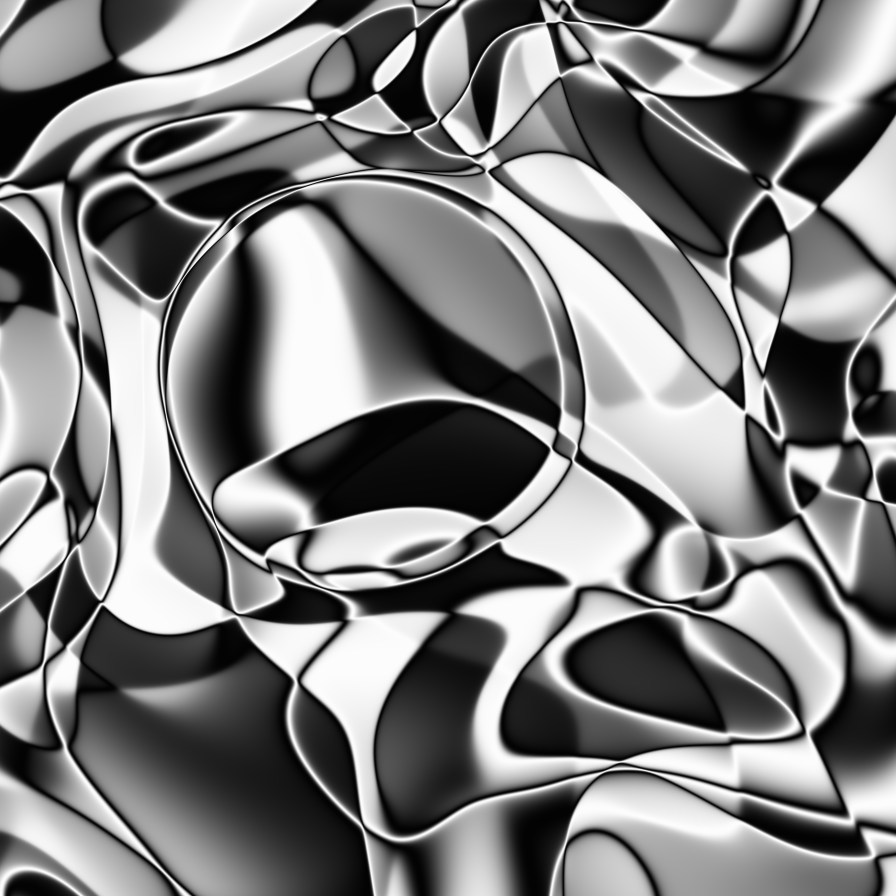
Write a WebGL 2 fragment shader that draws this background.

```glsl
#version 300 es
precision highp float;
// Draws liquid grey chrome: overlapping glassy sheets with thin bright and dark rims around a lens.

#define SEED 17.0
#define SHEETS 9
#define WARP 0.26
#define SHARP_EDGE 0.011
#define SOFT_EDGE 0.16
#define MIN_JUMP 0.5
#define MAX_JUMP 6.6
#define SHADING 2.2
#define LENS_CENTER vec2(0.41, 0.57)
#define LENS_RADIUS 0.235
#define LENS_SHIFT vec2(0.09, -0.06)

uniform vec2 u_resolution;
out vec4 outColor;

const float TAU = 6.28319;

float hash(vec2 cell) {
    vec3 h = fract(cell.xyx * 0.1031);
    h += dot(h, h.yzx + 33.33);
    return fract((h.x + h.y) * h.z);
}

// Dot product of a random unit gradient with the offset from its lattice point
float slope(vec2 cell, vec2 offset) {
    float angle = TAU * hash(cell);
    return dot(vec2(cos(angle), sin(angle)), offset);
}

// Gradient noise, about -0.7 to 0.7
float noise(vec2 p) {
    vec2 cell = floor(p);
    vec2 f = p - cell;
    vec2 blend = f * f * f * (f * (f * 6.0 - 15.0) + 10.0);
    vec2 right = vec2(1.0, 0.0);
    vec2 up = vec2(0.0, 1.0);
    float low = mix(slope(cell, f), slope(cell + right, f - right), blend.x);
    float high = mix(slope(cell + up, f - up), slope(cell + 1.0, f - 1.0), blend.x);
    return mix(low, high, blend.y);
}

// Step from 0 to 1 with long tails, which leave a glow beside each rim
float softStep(float field, float width) {
    return 0.5 + 0.5 * field * inversesqrt(field * field + width * width);
}

vec2 warp(vec2 p) {
    vec2 q = p * 2.1 + SEED;
    return p + WARP * vec2(noise(q), noise(q + vec2(31.7, 12.3)));
}

// Grey tone: each sheet adds a phase jump, and the cosine folds jumps into rims
float tone(vec2 p) {
    // Slightly dented lens with a crescent along one side
    vec2 dent = 0.03 * vec2(noise(p * 3.0 + 71.0), noise(p * 3.0 + 93.0));
    vec2 fromLens = p + dent - LENS_CENTER;
    float rim = LENS_RADIUS - length(fromLens);
    float crescent = LENS_RADIUS - 0.012 - length(fromLens + vec2(0.014, -0.006));
    float phase = 5.2 * softStep(rim, 0.0025) + 4.0 * softStep(crescent, 0.003);

    // Refraction squeezes the sheets along the rim
    vec2 q = warp(p + LENS_SHIFT * softStep(rim, 0.018));
    phase += SHADING * noise(q * 2.6 + 50.0);

    float previous = 0.0;
    for (int i = 0; i < SHEETS; i++) {
        float id = float(i);
        float pick = hash(vec2(id, SEED));
        float level = 0.3 * (hash(vec2(id, SEED + 5.0)) - 0.5);
        vec2 shift = vec2(id * 13.7 + SEED, id * 7.9 + 3.0);

        // Sharing part of the last field makes contours meet in pinches
        float own = noise(q * mix(1.6, 3.3, pick) + shift) + level;
        float field = own + 0.55 * previous;
        previous = own;

        float softness = smoothstep(0.08, 0.55, noise(p * 2.7 + shift.yx));
        float width = mix(SHARP_EDGE, SOFT_EDGE, softness * softness);
        float jump = mix(MIN_JUMP, MAX_JUMP, hash(vec2(SEED + 9.0, id)));
        phase += jump * softStep(field, width);
    }
    return 0.5 + 0.49 * cos(phase);
}

void main() {
    // Four samples per pixel smooth the finest rims
    float grey = 0.0;
    for (int i = 0; i < 4; i++) {
        vec2 offset = vec2(i % 2, i / 2) * 0.5 - 0.25;
        grey += 0.25 * tone((gl_FragCoord.xy + offset) / u_resolution.y);
    }
    outColor = vec4(vec3(grey), 1.0);
}
```
